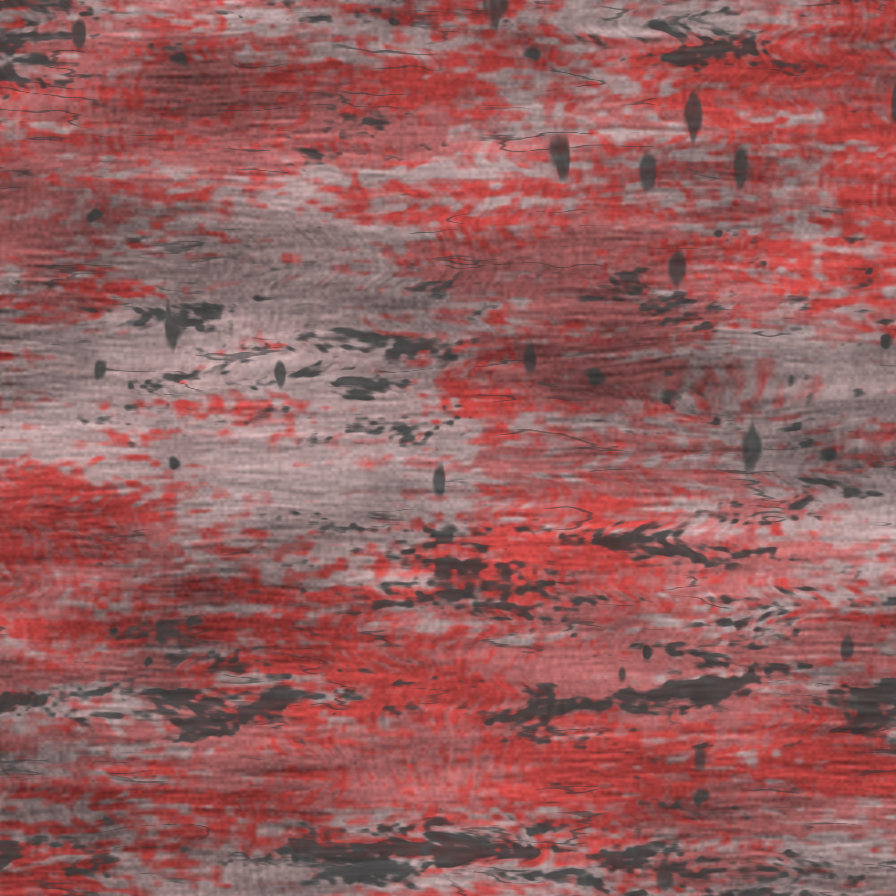
This texture is drawn by a WebGL 2 fragment shader. Its source:

```glsl
#version 300 es
precision highp float;
// Weathered horizontal wood: worn red paint over grey timber, with dark chips and knots.

uniform vec2 u_resolution;
out vec4 fragColor;

const vec3 RED_PAINT = vec3(0.67, 0.25, 0.24);
const vec3 FADED_PAINT = vec3(0.62, 0.36, 0.36);
const vec3 BARE_WOOD = vec3(0.61, 0.54, 0.54);
const vec3 CHAR = vec3(0.21, 0.22, 0.22);
const vec3 DARK_BANDS = vec3(0.03, 0.215, 0.98);  // heights of the chipped rows
const float BARE_HEIGHT = 0.70;                   // height of the most worn zone
const vec2 EYE_CENTRE = vec2(0.82, 0.57);         // where the grain parts
const vec2 EYE_SIZE = vec2(0.11, 0.045);
const float RELIEF = 0.34;
const float SPECKLE = 0.16;

float hash(vec2 cell) {
    uvec2 q = uvec2(ivec2(cell)) * uvec2(1597334673u, 3812015801u);
    uint n = (q.x ^ q.y) * 1597334673u;
    n = (n ^ (n >> 15)) * 2246822519u;
    n ^= n >> 13;
    return float(n >> 8) / 16777216.0;
}

float noise(vec2 p) {
    vec2 i = floor(p), f = fract(p);
    f = f * f * (3.0 - 2.0 * f);
    return mix(mix(hash(i), hash(i + vec2(1, 0)), f.x),
               mix(hash(i + vec2(0, 1)), hash(i + vec2(1, 1)), f.x), f.y);
}

float fbm(vec2 p) {
    float sum = 0.0, amp = 0.53;
    for (int i = 0; i < 4; i++) {
        sum += amp * noise(p);
        p = p * 2.03 + vec2(17.3, 41.7);
        amp *= 0.5;
    }
    return sum;
}

// Soft ellipses at random places of a grid; size is in canvas units.
float scatter(vec2 uv, vec2 grid, vec2 size, float chance, float seed) {
    vec2 home = floor(uv * grid);
    float cover = 0.0;
    for (int y = -1; y <= 1; y++)
    for (int x = -1; x <= 1; x++) {
        vec2 cell = home + vec2(x, y);
        vec2 id = cell + seed;
        vec2 centre = (cell + vec2(hash(id + 31.0), hash(id + 67.0))) / grid;
        float scale = mix(0.55, 1.2, hash(id + 113.0));
        float d = length((uv - centre) / (size * scale));
        cover = max(cover, step(hash(id), chance) * exp(-d * d));
    }
    return cover;
}

// Surface height: long grain mixed with a coarse woven texture.
float surface(vec2 p, float woven) {
    float grain = 0.6 * noise(p * vec2(22, 190)) + 0.4 * noise(p * vec2(55, 250) + 9.0);
    float warpThread = noise(p * vec2(170, 34) + 50.0);
    float weftThread = noise(p * vec2(48, 165) + 80.0);
    return mix(grain, 0.45 * warpThread + 0.55 * weftThread, woven);
}

void main() {
    vec2 uv = gl_FragCoord.xy / u_resolution;

    // Grain flow, gently wavy and parted around the eye
    vec2 toEye = uv - EYE_CENTRE;
    float eye = exp(-dot(toEye / EYE_SIZE, toEye / EYE_SIZE));
    vec2 p = uv;
    p.y += 0.016 * (fbm(uv * vec2(5, 9) + 3.0) - 0.5) - 0.75 * toEye.y * eye;
    p.x += 0.03 * (noise(uv * vec2(9, 40)) - 0.5);

    // Wear: broad patches, streaks and small dabs
    float rise = (uv.y - BARE_HEIGHT) / 0.19;
    float streak = fbm(p * vec2(7, 62) + 20.0);
    float dab = noise(p * vec2(75, 130) + 60.0);
    float wear = 0.48 * fbm(p * vec2(3.2, 7) + 7.0) + 0.32 * streak + 0.20 * dab;
    wear += 0.06 * exp(-rise * rise) + 0.06 * eye - 0.012;
    float bare = smoothstep(0.46, 0.61, wear);

    // Paint: saturated blotches in a faded wash
    float pigment = 0.5 * fbm(p * vec2(6, 13) + 90.0)
                  + 0.3 * fbm(p * vec2(16, 80) + 130.0)
                  + 0.2 * noise(p * vec2(140, 110) + 12.0);
    vec3 paint = mix(FADED_PAINT, RED_PAINT, smoothstep(0.42, 0.58, pigment));
    vec3 colour = mix(paint, BARE_WOOD, bare * 0.92);

    // Side-lit relief, broad shading and speckle
    float woven = smoothstep(0.40, 0.60, fbm(uv * vec2(4, 6) + 150.0)) * (1.0 - eye) * 0.85;
    float height = surface(p, woven);
    float slope = height - surface(p + vec2(-0.0018, 0.0024), woven);
    float shade = 1.0 + RELIEF * slope + 0.22 * (height - 0.5);
    shade += 0.75 * (fbm(uv * vec2(4, 10) + 200.0) - 0.5);
    shade += 0.38 * (fbm(p * vec2(9, 85) + 240.0) - 0.5);
    shade += SPECKLE * (noise(uv * 250.0 + 300.0) - 0.5);
    colour *= clamp(shade, 0.45, 1.4);

    // Thin broken cracks along the grain
    float seam = abs(fbm(p * vec2(7, 45) + 270.0) - 0.5);
    float broken = smoothstep(0.52, 0.68, fbm(p * vec2(14, 26) + 310.0));
    float crack = (1.0 - smoothstep(0.005, 0.03, seam)) * broken;

    // Ragged chips, densest in the dark rows
    vec3 fromBand = (uv.y + 0.03 * (noise(uv * vec2(4, 2)) - 0.5) - DARK_BANDS) / 0.032;
    float band = dot(exp(-fromBand * fromBand), vec3(1));
    float ragged = 0.46 * fbm(p * vec2(5, 15) + 350.0) + 0.40 * fbm(p * vec2(20, 75) + 390.0)
                 + 0.14 * noise(p * vec2(120, 170) + 420.0);
    float chip = smoothstep(0.60, 0.70, ragged + 0.10 * min(band, 1.0));

    // Upright scars, small knots and their smoky halos
    float fibre = noise(uv * vec2(150, 26) + 460.0);
    float scar = scatter(uv, vec2(8, 7), vec2(0.013, 0.026), 0.20, 500.0);
    scar = smoothstep(0.50, 0.80, scar * 0.75 + fibre * 0.45);
    vec2 rough = uv + 0.008 * (vec2(noise(uv * 90.0), noise(uv * 90.0 + 40.0)) - 0.5);
    float knot = smoothstep(0.25, 0.75, scatter(rough, vec2(6), vec2(0.010, 0.009), 0.48, 600.0));
    float halo = scatter(uv, vec2(6), vec2(0.055, 0.035), 0.48, 600.0);

    colour *= 1.0 - 0.16 * halo;
    float dark = max(max(0.55 * crack, 0.82 * chip), max(0.75 * scar, 0.85 * knot));
    colour = mix(colour, CHAR * (0.8 + 0.5 * height), dark);
    fragColor = vec4(clamp(colour, 0.0, 1.0), 1.0);
}
```
